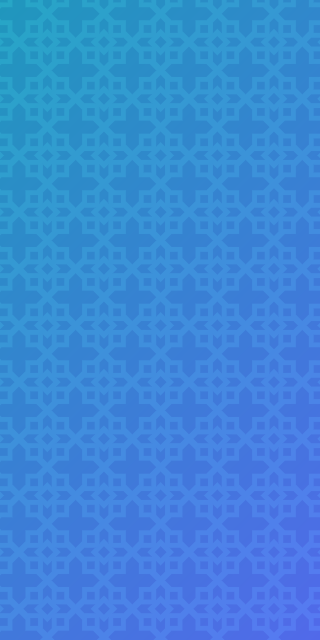
Reproduce this pattern procedurally as a Shadertoy shader.

```glsl
// Geometric lattice over a diagonal teal-to-blue gradient.
// Each square cell is folded into one quadrant, where the recessed shapes
// (pointed crosses, squares, swallowtails, hub) are cut out of the light bands.

#define PERIOD 0.1771               // cell size, in canvas widths
#define CENTRE vec2(0.502, 1.160)   // centre of one cell, in canvas widths
#define BLOCK_EDGE 0.385            // outer edge of the four-square block
#define BAND 0.078                  // half width of crossing and inner bands
#define SQUARE_POS 0.232            // offset of the small squares
#define SQUARE_HALF 0.068           // half size of the small squares
#define HUB_OUTER 0.235             // outer radius of the central diamond ring
#define HUB_INNER 0.105             // radius of the recess inside that ring
#define SOFTNESS 0.6                // edge blur, in pixels
#define TEAL vec3(0.124, 0.592, 0.740)
#define BLUE vec3(0.319, 0.412, 0.916)
#define LIFT vec3(0.025, 0.060, 0.035)

// Signed distance to the 45 degree line x + y = k
float diagonal(vec2 p, float k) {
    return (p.x + p.y - k) * 0.70711;
}

// Distance to the recessed shapes, negative inside; p is one cell, -0.5 to 0.5
float recessDistance(vec2 p) {
    p = abs(p);

    // Cross around the cell corner, with pointed arms
    float pointedCross = max(BLOCK_EDGE - max(p.x, p.y), -diagonal(p, 0.5 + BAND));

    // Small square inside each corner of the block
    vec2 q = abs(p - SQUARE_POS);
    float square = max(q.x, q.y) - SQUARE_HALF;

    // Swallowtails pointing outward along both axes
    float tail = max(diagonal(p, 0.5 - BAND), -diagonal(p, HUB_OUTER));
    tail = max(tail, min(p.x, p.y) - BAND);

    // Diamond at the middle of the block
    float hub = diagonal(p, HUB_INNER);

    return min(min(pointedCross, square), min(tail, hub));
}

void mainImage(out vec4 fragColor, in vec2 fragCoord) {
    vec2 uv = fragCoord / iResolution.x;
    float height = iResolution.y / iResolution.x;

    // Background runs from the top left to the bottom right
    float t = (uv.x + height - uv.y) / (1.0 + height);
    vec3 color = mix(TEAL, BLUE, t);

    // Repeat the cell and lift its bands
    vec2 cell = fract((uv - CENTRE) / PERIOD + 0.5) - 0.5;
    float blur = SOFTNESS / (iResolution.x * PERIOD);
    color += LIFT * smoothstep(-blur, blur, recessDistance(cell));

    fragColor = vec4(color, 1.0);
}
```
